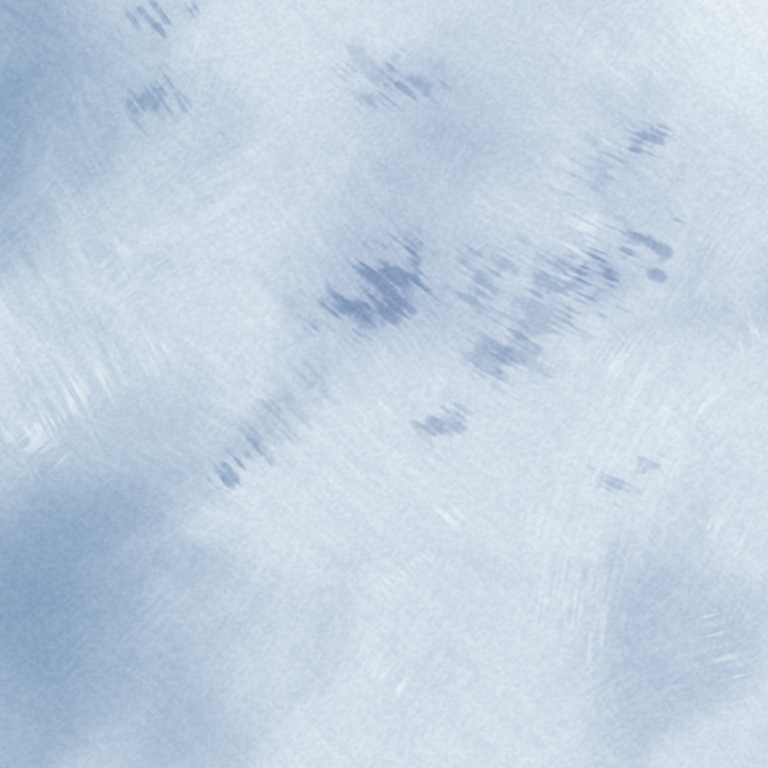
Give the GLSL for this texture, as a three.js fragment shader.

```glsl
#define STROKES 42
#define DABS 18
#define PAPER_TONE 0.797
#define CLOUD_DEPTH 0.12
#define LOAD_VARIATION 0.10
#define BRISTLE_RELIEF 0.095
#define LIP_BRIGHTNESS 0.10
#define DAB_DEPTH 0.19
#define GRAIN 0.055
#define HIGHLIGHT_KNEE 0.815

varying vec2 vUv;

float hash(vec2 p) {
  vec3 q = fract(vec3(p.xyx) * 0.1031);
  q += dot(q, q.yzx + 33.33);
  return fract((q.x + q.y) * q.z);
}

float noise(vec2 p) {
  vec2 cell = floor(p);
  vec2 f = fract(p);
  f = f * f * (3.0 - 2.0 * f);
  return mix(mix(hash(cell), hash(cell + vec2(1.0, 0.0)), f.x),
             mix(hash(cell + vec2(0.0, 1.0)), hash(cell + 1.0), f.x), f.y);
}

float fbm(vec2 p) {
  float sum = 0.0;
  float gain = 0.55;
  for (int i = 0; i < 3; i++) {
    sum += gain * noise(p);
    p = mat2(1.6, 1.2, -1.2, 1.6) * p + 17.3;
    gain *= 0.5;
  }
  return sum;
}

vec2 turn(vec2 p, float angle) {
  float c = cos(angle);
  float s = sin(angle);
  return vec2(c * p.x + s * p.y, c * p.y - s * p.x);
}

float blob(vec2 p, vec2 centre, vec2 size) {
  vec2 d = (p - centre) / size;
  return exp(-dot(d, d));
}

// Fine parallel hair marks running along x
float bristles(vec2 p, float seed) {
  vec2 shift = vec2(seed * 7.1, seed * 13.7) + 40.0;
  return 0.35 * noise(p * vec2(9.0, 75.0) + shift)
       + 0.65 * noise(p * vec2(24.0, 230.0) + shift);
}

// Broad light and shade under the brushwork
float wash(vec2 p) {
  float tone = PAPER_TONE;
  tone -= 0.19 * blob(p, vec2(0.07, 0.24), vec2(0.19, 0.25));
  tone -= 0.22 * blob(p, vec2(0.0, 0.98), vec2(0.16, 0.26));
  tone -= 0.05 * blob(p, vec2(0.60, 0.76), vec2(0.24, 0.22));
  tone += 0.11 * blob(p, vec2(0.98, 0.98), vec2(0.12));
  float cloud = fbm(turn(p, 0.7) * vec2(4.0, 6.5) + 11.0);
  return tone - CLOUD_DEPTH * (smoothstep(0.3, 0.85, cloud) - 0.32);
}

// One wide stroke with ragged ends and a raised lip of paint
float paintStroke(float tone, float base, vec2 uv, float id) {
  vec2 q = uv + 0.05 - 1.1 * vec2(hash(vec2(id, 1.0)), hash(vec2(id, 2.0)));
  if (dot(q, q) > 0.08) return tone;
  float lean = hash(vec2(id, 3.0)) < 0.5 ? -0.8 : 0.85;
  q = turn(q, lean + 0.9 * (hash(vec2(id, 4.0)) - 0.5));
  float len = mix(0.08, 0.21, hash(vec2(id, 5.0)));
  float width = mix(0.05, 0.12, hash(vec2(id, 6.0)));
  q.y += (hash(vec2(id, 7.0)) - 0.5) * 2.0 * q.x * q.x;
  q.x += (hash(vec2(id, 8.0)) - 0.5) * 4.0 * q.y * q.y;
  if (abs(q.x) > len + 0.11 || abs(q.y) > width + 0.05) return tone;

  float hair = bristles(q, id);
  float wobble = noise(q * 22.0 + id * 5.3) - 0.5;
  float side = smoothstep(0.0, 0.04, width - abs(q.y) + 0.05 * wobble + 0.02 * hair);
  float ends = smoothstep(0.0, 0.08, len - abs(q.x) + 0.17 * (hair - 0.5) + 0.04 * wobble);
  float cover = side * ends * mix(0.35, 0.8, hash(vec2(id, 9.0)));
  float load = base + LOAD_VARIATION * (hash(vec2(id, 10.0)) - 0.5);
  tone = mix(tone, load + BRISTLE_RELIEF * (hair - 0.5), cover);

  float reach = (q.x - len * 0.85 + 0.06 * (hair - 0.5) + 0.03 * wobble) / 0.014;
  float lip = exp(-reach * reach) * side * smoothstep(0.4, 0.75, hair);
  lip *= smoothstep(-0.2, 0.2, wobble) * step(0.45, hash(vec2(id, 11.0)));
  return tone + LIP_BRIGHTNESS * lip;
}

// A small dark patch broken up by dry bristles
float dryDab(float tone, vec2 uv, float id) {
  vec2 scatter = vec2(hash(vec2(id, 21.0)), hash(vec2(id, 22.0))) - 0.5;
  vec2 q = uv - vec2(0.54, 0.68) - scatter * vec2(0.70, 0.62);
  if (dot(q, q) > 0.036) return tone;
  vec2 size = mix(vec2(0.035, 0.025), vec2(0.10, 0.06), hash(vec2(id, 23.0)));
  float envelope = 1.0 - length(turn(q, 0.5) / size);
  if (envelope < -0.9) return tone;
  float hair = bristles(turn(q, -0.65 + 0.6 * scatter.x), id + 80.0);
  float patchy = fbm(q * 45.0 + id * 3.1) - 0.48;
  float dry = 0.8 * envelope - 0.1 + 1.5 * (hair - 0.5) + 1.8 * patchy;
  float cover = smoothstep(0.0, 0.9, dry) * smoothstep(-0.9, 0.5, envelope);
  return tone - DAB_DEPTH * cover * mix(0.25, 1.0, hash(vec2(id, 24.0)));
}

void main() {
  vec2 warp = vec2(fbm(vUv * 4.0 + 3.0), fbm(vUv * 4.0 + 29.0)) - 0.5;
  float base = wash(vUv + 0.16 * warp);
  float tone = base;
  for (int i = 0; i < STROKES; i++) tone = paintStroke(tone, base, vUv, float(i) + 1.0);
  for (int i = 0; i < DABS; i++) tone = dryDab(tone, vUv, float(i) + 1.0);

  // Soften the brightest paint, then add canvas tooth and faint hair marks
  tone -= 0.4 * max(tone - HIGHLIGHT_KNEE, 0.0);
  tone += GRAIN * (noise(turn(vUv, 0.6) * vec2(210.0, 270.0)) - 0.5);
  tone += 0.6 * GRAIN * (bristles(turn(vUv + 0.05 * warp, -0.75), 3.0) - 0.5);
  tone = clamp(tone, 0.42, 0.95);

  // Pale blue ramp, drifting between steel and violet
  vec3 paint = vec3(tone, 0.22 + 0.79 * tone, 0.47 + 0.54 * tone);
  float violet = smoothstep(0.1, 0.5, vUv.x) * (0.85 - tone);
  paint += vec3(0.02, -0.05, 0.0) * violet;
  gl_FragColor = vec4(paint, 1.0);
}
```
